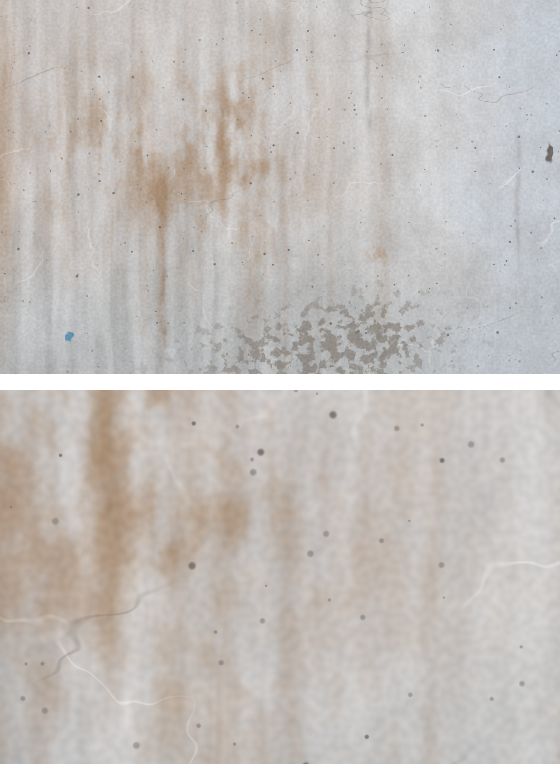
Top: the whole. Bottom: its middle third, enlarged.
This texture is drawn by a Shadertoy shader. Its source:

```glsl
// Weathered plaster wall with rusty drips, pale runs, hairline cracks and mould.

const vec3 WARM_PLASTER = vec3(0.785, 0.765, 0.755);
const vec3 PALE_PLASTER = vec3(0.835, 0.84, 0.845);
const vec3 COOL_PLASTER = vec3(0.75, 0.785, 0.83);
const vec3 DAMP_GREY = vec3(0.66, 0.67, 0.67);
const vec3 RUST = vec3(0.62, 0.49, 0.37);
const vec3 MOULD = vec3(0.47, 0.43, 0.39);
const vec3 DARK_SPECK = vec3(0.33, 0.29, 0.27);
const vec3 BLUE_PAINT = vec3(0.30, 0.52, 0.66);

vec2 hash2(vec2 p) {
    vec3 q = fract(p.xyx * vec3(0.1031, 0.1030, 0.0973));
    q += dot(q, q.yzx + 33.33);
    return fract((q.xx + q.yz) * q.zy);
}

float gradDot(vec2 cell, vec2 offset, vec2 f) {
    float angle = 6.2832 * hash2(cell + offset).x;
    return dot(vec2(cos(angle), sin(angle)), f - offset);
}

// Gradient noise, roughly -1 to 1
float noise(vec2 p) {
    vec2 i = floor(p), f = fract(p);
    vec2 u = f * f * f * (f * (f * 6.0 - 15.0) + 10.0);
    float low = mix(gradDot(i, vec2(0, 0), f), gradDot(i, vec2(1, 0), f), u.x);
    float high = mix(gradDot(i, vec2(0, 1), f), gradDot(i, vec2(1, 1), f), u.x);
    return 1.5 * mix(low, high, u.y);
}

float fbm(vec2 p, int octaves) {
    float sum = 0.0, amp = 0.5;
    for (int k = 0; k < octaves; k++) {
        sum += amp * noise(p);
        p = mat2(1.6, 1.2, -1.2, 1.6) * p + 17.3;
        amp *= 0.55;
    }
    return sum;
}

// Soft elliptical region, 1 at its centre
float blob(vec2 p, vec2 centre, vec2 radius) {
    vec2 d = (p - centre) / radius;
    return exp(-dot(d, d));
}

// Ragged vertical drip between two heights
float drip(vec2 p, float x, float width, float bottom, float top) {
    float d = (p.x - x + 0.006 * noise(vec2(x * 40.0, p.y * 9.0))) / width;
    float ends = smoothstep(bottom - 0.08, bottom + 0.08, p.y) * (1.0 - smoothstep(top - 0.08, top + 0.08, p.y));
    return exp(-d * d) * ends * clamp(0.65 + 0.9 * fbm(p * vec2(45.0, 14.0), 3), 0.0, 1.3);
}

// Thin line along the zero contour of warped noise, broken into pieces
float vein(vec2 p, float scale, float width, float seed) {
    vec2 q = p * scale + seed + 0.35 * fbm(p * 9.0 + seed, 3);
    float line = 1.0 - smoothstep(0.0, width * scale, abs(noise(q)));
    return line * smoothstep(0.1, 0.45, noise(p * 4.5 + seed * 2.0));
}

// One small round dot in some of the grid cells
float specks(vec2 p, float scale, float share, float radius) {
    vec2 cell = floor(p * scale);
    vec2 h = hash2(cell + 71.0);
    vec2 centre = 0.25 + 0.5 * hash2(cell + 13.0);
    float size = radius * (0.5 + h.y);
    float d = length(fract(p * scale) - centre);
    return step(h.x, share) * (1.0 - smoothstep(size * 0.4, size * 1.3, d));
}

// Plaster tone: warm left, pale centre, cool right, damp foot
vec3 plaster(vec2 p) {
    float cloud = fbm(p * 3.2 + 4.0, 5);
    float patches = fbm(p * vec2(8.0, 6.0) + 31.0, 4);
    vec3 col = mix(WARM_PLASTER, PALE_PLASTER, clamp(0.1 + 0.5 * smoothstep(0.3, 1.2, p.x) + 0.75 * cloud + 0.45 * patches, 0.0, 1.0));
    float cool = smoothstep(1.1, 1.5, p.x + 0.15 * cloud) + 0.5 * smoothstep(0.35, 0.0, p.y);
    col = mix(col, COOL_PLASTER, clamp(0.7 * cool, 0.0, 0.8));
    float damp = smoothstep(0.62, 0.0, p.y + 0.2 * cloud) * (1.0 - 0.5 * smoothstep(0.8, 1.45, p.x));
    return mix(col, DAMP_GREY, clamp(0.68 * damp - 0.35 * patches, 0.0, 0.85));
}

void mainImage(out vec4 fragColor, in vec2 fragCoord) {
    vec2 p = fragCoord / iResolution.y;
    float leftness = 1.0 - smoothstep(0.4, 1.25, p.x);
    vec3 col = plaster(p);

    // Pale and dark vertical runs
    vec2 bent = p + vec2(0.008 * noise(p * 5.0), 0.0);
    float runs = fbm(bent * vec2(19.0, 1.1) + 8.0, 3);
    col += 0.10 * runs * mix(0.25, 1.0, leftness);
    float paleRun = smoothstep(0.15, 0.5, noise(bent * vec2(26.0, 1.6) + 50.0));
    col = mix(col, PALE_PLASTER, 0.4 * paleRun * leftness);

    // Rust stains: diffuse patches gathered along the runs, then drips
    float fine = fbm(p * vec2(38.0, 30.0) + 3.0, 4);
    float area = blob(p, vec2(0.38, 0.6), vec2(0.38, 0.24)) + 0.5 * blob(p, vec2(0.7, 0.62), vec2(0.16, 0.4));
    float stain = area * smoothstep(-0.3, 0.55, fbm(p * vec2(11.0, 5.0) + 22.0, 4) - 0.5 * runs + 0.4 * fine);
    stain += 0.6 * blob(p, vec2(0.0, 0.6), vec2(0.04, 0.35)) + 0.75 * blob(p, vec2(0.43, 0.49), vec2(0.025, 0.08));
    stain += 0.55 * blob(p, vec2(1.01, 0.32), vec2(0.04, 0.04)) * smoothstep(-0.2, 0.3, fine);
    stain += 0.75 * drip(p, 0.432, 0.012, 0.05, 0.5) + 0.4 * drip(p, 0.67, 0.032, 0.1, 0.8);
    for (float k = 0.0; k < 9.0; k++) {
        vec2 h = hash2(vec2(k, 5.0));
        float x = (k + h.x) * 0.125;
        stain += 0.3 * drip(p, x, 0.008 + 0.016 * h.y, 0.5 * h.x, 0.55 + 0.5 * h.y);
    }
    col = mix(col, RUST, clamp(0.62 * stain, 0.0, 0.8));
    float greyDrip = 0.4 * drip(p, 0.985, 0.008, 0.66, 1.2) + 0.25 * drip(p, 1.385, 0.007, 0.3, 0.66);
    col = mix(col, MOULD, greyDrip + 0.25 * drip(p, 0.437, 0.005, 0.05, 0.38));

    // Mottled mould near the foot
    float growth = blob(p, vec2(1.0, 0.1), vec2(0.24, 0.13)) + 0.8 * blob(p, vec2(0.7, 0.04), vec2(0.3, 0.13));
    float flakes = smoothstep(0.08, 0.3, fbm(p * 30.0 + 60.0, 4) + 0.35 * growth - 0.22);
    col = mix(col, MOULD, 0.55 * clamp(growth, 0.0, 1.0) * flakes);

    // Trowel ridges, hairline cracks and specks
    col += 0.06 * vein(p, 4.0, 0.007, 7.0);
    col = mix(col, MOULD, 0.28 * vein(p * vec2(0.6, 1.5), 3.5, 0.004, 40.0));
    float dots = specks(p, 32.0, 0.05, 0.09) + 0.6 * specks(p + 3.7, 70.0, 0.04, 0.16);
    col = mix(col, DARK_SPECK, 0.6 * clamp(dots, 0.0, 1.0));
    float chip = blob(p + 0.006 * noise(p * 60.0), vec2(1.47, 0.59), vec2(0.007, 0.028));
    col = mix(col, DARK_SPECK, 0.75 * smoothstep(0.2, 0.7, chip));
    float paint = blob(p + 0.01 * noise(p * 70.0), vec2(0.185, 0.1), vec2(0.011, 0.014));
    col = mix(col, BLUE_PAINT, 0.8 * smoothstep(0.25, 0.7, paint));

    // Fine surface grain
    col += 0.035 * fine + 0.03 * noise(p * 125.0);
    fragColor = vec4(clamp(col, 0.0, 1.0), 1.0);
}
```
